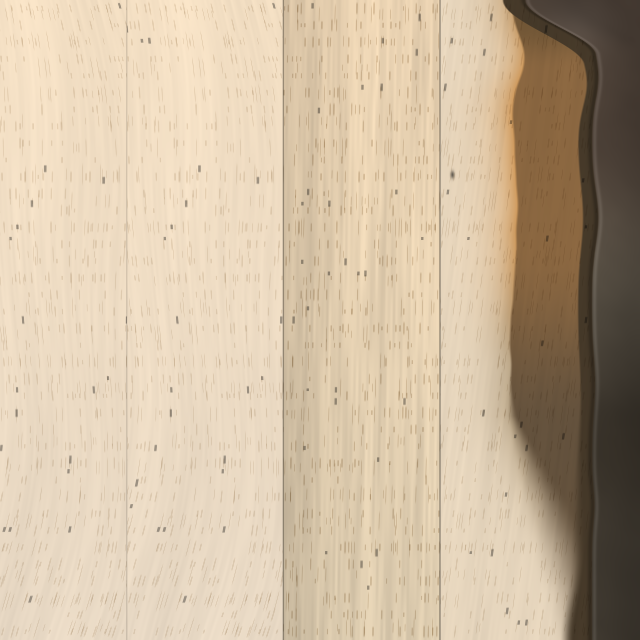
This texture is drawn by a WebGL 1 fragment shader. Its source:

```glsl
precision highp float;
// Pale oak planks in warm light, with a wavy shadow and a dark metal edge on the right.

uniform vec2 u_resolution;

float hash(vec2 p) {
  return fract(sin(dot(p, vec2(127.1, 311.7))) * 43758.5453);
}

float noise(vec2 p) {
  vec2 i = floor(p), f = fract(p);
  f = f * f * (3.0 - 2.0 * f);
  return mix(mix(hash(i), hash(i + vec2(1.0, 0.0)), f.x),
             mix(hash(i + vec2(0.0, 1.0)), hash(i + vec2(1.0, 1.0)), f.x), f.y);
}

float fbm(vec2 p) {
  float sum = 0.0, amp = 0.5;
  for (int i = 0; i < 4; i++) {
    sum += amp * noise(p);
    p = p * 2.03 + 7.3;
    amp *= 0.5;
  }
  return sum;
}

float bump(float v, float center, float width) {
  float d = (v - center) / width;
  return exp(-d * d);
}

// Short tapered pores, one per cell of a stretched grid.
float pores(vec2 p, vec2 cells, float density) {
  vec2 g = p * cells;
  vec2 id = floor(g), f = fract(g) - 0.5;
  float x = f.x - (hash(id + 3.1) - 0.5) * 0.5;
  float halfLength = mix(0.15, 0.48, hash(id + 8.7));
  float body = 1.0 - smoothstep(0.08, 0.25, abs(x));
  float taper = 1.0 - smoothstep(halfLength * 0.5, halfLength, abs(f.y));
  return body * taper * step(1.0 - density, hash(id));
}

float seam(float x, float at) {
  return 1.0 - smoothstep(0.0004, 0.002, abs(x - at));
}

// Contours give x for a height y.
float shadowContour(float y) {
  return 0.797 + 0.020 * bump(y, 0.91, 0.05) + 0.011 * bump(y, 0.68, 0.13)
       + 0.26 * max(0.35 - y, 0.0) + 0.003 * (noise(vec2(y * 28.0, 2.0)) - 0.5);
}

float gapContour(float y) {
  return 0.903 + 0.014 * bump(y, 0.87, 0.05) + 0.008 * bump(y, 0.66, 0.07)
       + 0.0045 * bump(y, 0.38, 0.08) - 0.018 * (1.0 - smoothstep(0.0, 0.13, y))
       - 0.117 * smoothstep(0.90, 1.0, y);
}

float metalContour(float y) {
  return 0.925 + 0.010 * bump(y, 0.88, 0.05) + 0.010 * bump(y, 0.66, 0.06)
       + 0.005 * bump(y, 0.40, 0.06) + 0.004 * bump(y, 0.21, 0.04)
       - 0.104 * smoothstep(0.915, 1.0, y);
}

vec3 planks(vec2 p) {
  float middle = step(0.4427, p.x) * step(p.x, 0.6875);
  float right = step(0.6875, p.x);
  float left = 1.0 - middle - right;

  // Side-by-side left boards share one curved grain.
  float u = p.x + left * 0.241 * (1.0 - step(0.198, p.x));
  float arch = (p.y - 0.5) * (p.y - 0.5);
  u += left * (0.2 * arch + 0.012 * sin(p.y * 9.0 + u * 8.0));
  u -= right * 0.13 * p.y + middle * 0.015 * p.y;

  vec3 color = mix(vec3(0.915, 0.855, 0.775), vec3(0.955, 0.875, 0.765), p.y);
  vec3 middleColor = mix(vec3(0.85, 0.785, 0.675), vec3(0.90, 0.81, 0.685), p.y);
  middleColor *= 0.94 + 0.08 * smoothstep(0.44, 0.56, p.x);
  color = mix(color, middleColor, middle);
  color = mix(color, vec3(0.90, 0.835, 0.74), right);

  float bands = fbm(vec2(u * 18.0, p.y * 1.1));
  float fibres = noise(vec2(u * 250.0, p.y * 10.0)) - 0.5;
  float streaks = noise(vec2(u * 120.0, p.y * 3.5)) - 0.5;
  float ink = pores(vec2(u, p.y), vec2(150.0, 38.0), 0.30);
  ink += 0.8 * pores(vec2(u + 0.37, p.y + 0.21), vec2(210.0, 24.0), 0.25);
  color *= 1.0 + 0.07 * (bands - 0.47) + mix(0.035, 0.09, middle) * fibres
         + mix(0.02, 0.07, middle) * streaks;
  color *= 1.0 - ink * mix(0.09, 0.15, middle) * vec3(0.8, 1.0, 1.3);
  color *= 1.0 - 0.35 * pores(vec2(u + 0.11, p.y), vec2(90.0, 55.0), 0.02);

  float seams = 0.12 * seam(p.x, 0.198) + 0.28 * seam(p.x, 0.4427) + 0.30 * seam(p.x, 0.6875);
  float knot = bump(p.x, 0.707, 0.003) * bump(p.y, 0.727, 0.006);
  return color * (1.0 - seams) * (1.0 - 0.55 * knot);
}

vec3 metal(vec2 p, float depth) {
  vec3 color = mix(vec3(0.25, 0.225, 0.19), vec3(0.285, 0.24, 0.205), smoothstep(0.5, 0.8, p.y));
  color += vec3(0.09, 0.085, 0.075) * bump(p.y, 0.57, 0.13);
  color += vec3(0.06) * bump(p.y, 0.96, 0.05) * bump(p.x, 0.90, 0.06);
  color -= 0.025 * bump(p.y, 0.30, 0.09);
  color *= 0.9 + 0.22 * fbm(vec2(p.x * 9.0 + p.y * 3.0, p.y * 8.0));
  return color * (1.0 - 0.14 * smoothstep(0.0, 0.08, depth)) + 0.07 * bump(depth, 0.004, 0.003);
}

void main() {
  vec2 p = gl_FragCoord.xy / u_resolution;
  vec3 wood = planks(p);
  float shadowDepth = p.x - shadowContour(p.y);

  // Amber light in the upper part, grey falloff below.
  float amber = smoothstep(0.40, 0.65, p.y) * (1.0 - 0.5 * smoothstep(0.88, 1.0, p.y));
  float falloff = exp(min(shadowDepth, 0.0) / 0.030) * smoothstep(0.05, 0.4, p.y);
  vec3 lit = wood * mix(vec3(1.0), mix(vec3(0.80, 0.77, 0.71), vec3(0.90, 0.72, 0.49), amber), falloff);

  // Transmitted brown shade, opening into a soft gradient at the bottom.
  vec3 shade = mix(vec3(0.43, 0.38, 0.32), vec3(0.60, 0.48, 0.34), smoothstep(0.32, 0.62, p.y));
  shade = mix(shade, vec3(0.50, 0.41, 0.29), smoothstep(0.89, 0.96, p.y));
  float soft = 1.0 - smoothstep(0.12, 0.42, p.y);
  float shadow = smoothstep(-mix(0.002, 0.025, soft), mix(0.003, 0.075, soft), shadowDepth);
  vec3 color = mix(lit, wood * shade, shadow);

  float gap = p.x - gapContour(p.y);
  float gapSoft = mix(0.002, 0.012, soft);
  color = mix(color, wood * vec3(0.30, 0.265, 0.215), smoothstep(-gapSoft, gapSoft, gap));

  float depth = p.x - metalContour(p.y);
  color *= 1.0 - 0.25 * bump(depth, -0.003, 0.004);
  color = mix(color, metal(p, depth), smoothstep(-0.0015, 0.0015, depth));
  gl_FragColor = vec4(color, 1.0);
}
```
